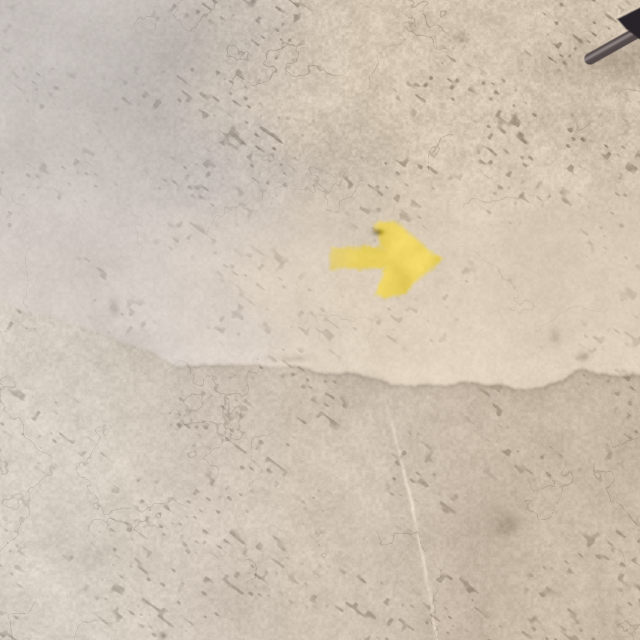
Write a WebGL 1 fragment shader that draws this texture.

```glsl
precision highp float;

uniform vec2 u_resolution;

const vec3 COOL_TOP = vec3(0.775, 0.750, 0.733);
const vec3 WARM_TOP = vec3(0.820, 0.765, 0.690);
const vec3 COOL_MID = vec3(0.830, 0.795, 0.770);
const vec3 WARM_MID = vec3(0.850, 0.795, 0.720);
const vec3 COOL_LOW = vec3(0.835, 0.800, 0.755);
const vec3 WARM_LOW = vec3(0.790, 0.730, 0.660);
const vec3 PAINT = vec3(0.925, 0.825, 0.360);
const vec3 METAL = vec3(0.33, 0.29, 0.29);
const vec3 GRIP = vec3(0.16, 0.14, 0.16);
const vec2 ARROW_TIP = vec2(0.688, 0.595);
const float MOTTLE = 0.13;
const float GRAIN = 0.10;
const float PIT_DEPTH = 0.16;
const float CRACK_DEPTH = 0.09;

float hash(vec2 p) {
  vec3 q = fract(vec3(p.xyx) * 0.1031);
  q += dot(q, q.yzx + 33.33);
  return fract((q.x + q.y) * q.z);
}

float noise(vec2 p) {
  vec2 i = floor(p), f = fract(p);
  f = f * f * (3.0 - 2.0 * f);
  return mix(mix(hash(i), hash(i + vec2(1.0, 0.0)), f.x),
             mix(hash(i + vec2(0.0, 1.0)), hash(i + 1.0), f.x), f.y);
}

float fbm(vec2 p) {
  float sum = 0.0, amp = 0.5;
  for (int i = 0; i < 5; i++) {
    sum += amp * noise(p);
    p = mat2(1.6, 1.2, -1.2, 1.6) * p + 17.3;
    amp *= 0.5;
  }
  return sum;
}

float segment(vec2 p, vec2 a, vec2 b) {
  vec2 d = b - a;
  return length(p - a - d * clamp(dot(p - a, d) / dot(d, d), 0.0, 1.0));
}

float blob(vec2 p, vec2 center, vec2 radius) {
  vec2 q = (p - center) / radius;
  return exp(-dot(q, q));
}

// Height of the worn step that crosses the floor
float ledge(float x) {
  float y = max(0.533 - 0.36 * x, 0.430);
  y += 0.020 * smoothstep(0.84, 0.92, x) - 0.032 * smoothstep(0.35, 0.75, x);
  return y + 0.022 * (fbm(vec2(x * 22.0, 4.0)) - 0.5);
}

float arrow(vec2 p) {
  vec2 q = p - ARROW_TIP;
  float ay = abs(q.y);
  float head = max((q.x + 1.1 * ay) * 0.67, (-0.083 - 0.35 * ay - q.x) * 0.94);
  head = max(head, ay - 0.060 + 0.25 * abs(q.x + 0.086));
  vec2 s = abs(q - vec2(-0.118, 0.002)) - vec2(0.052, 0.015);
  return min(head, max(s.x, s.y));
}

void main() {
  vec2 p = gl_FragCoord.xy / u_resolution;
  float px = 1.0 / min(u_resolution.x, u_resolution.y);
  float cloud = fbm(p * 7.0) - 0.48;
  float detail = fbm(p * 32.0 + 9.0) - 0.48;
  float step_y = p.y - ledge(p.x);
  float upper = smoothstep(-0.004, 0.004, step_y);

  // Broad cool-to-warm light, split by the step
  float warmth = smoothstep(0.20, 0.62, p.x + 0.25 * cloud);
  vec3 top = mix(mix(COOL_MID, WARM_MID, warmth), mix(COOL_TOP, WARM_TOP, warmth),
                 smoothstep(0.55, 0.88, p.y));
  vec3 low = mix(COOL_LOW, WARM_LOW, smoothstep(0.05, 0.85, p.x));
  vec3 col = mix(low, top, upper);

  // Pale worn band and the dirty edge beneath it
  float span = smoothstep(0.20, 0.30, p.x) * (1.0 - 0.6 * smoothstep(0.72, 0.9, p.x));
  col += 0.030 * upper * exp(-max(step_y, 0.0) * 18.0) * (0.35 + span);
  float edge_wear = smoothstep(0.24, 0.62, noise(vec2(p.x * 28.0, 2.0)));
  col -= 0.065 * exp(-abs(step_y + 0.003) / 0.0045) * edge_wear * (0.25 + 0.75 * smoothstep(0.1, 0.3, p.x));
  col -= 0.028 * (1.0 - upper) * exp(step_y * 16.0) * smoothstep(0.12, 0.32, p.x);

  // Stains
  float stain = blob(p, vec2(0.30, 0.94), vec2(0.11, 0.07))
    + 0.7 * blob(p, vec2(0.26, 0.82), vec2(0.09, 0.08))
    + 0.6 * blob(p, vec2(0.53, 0.77), vec2(0.12, 0.05))
    + 0.8 * blob(p, vec2(0.29, 0.29), vec2(0.07, 0.08))
    + 0.9 * blob(p, vec2(0.35, 0.06), vec2(0.07, 0.05))
    + 0.6 * blob(p, vec2(0.78, 0.18), vec2(0.08, 0.09));
  col -= 0.045 * stain * (1.0 + 2.0 * detail);

  // Mottling, grain, pits and hairline cracks
  float rough = 0.5 + 0.7 * smoothstep(0.62, 0.78, p.y) * smoothstep(0.15, 0.5, p.x)
    + 0.35 * (1.0 - upper);
  col += MOTTLE * (0.6 * cloud + 0.65 * detail * rough);
  col += GRAIN * rough * (noise(p * 190.0) * 0.6 + noise(p * 390.0) * 0.4 - 0.5);
  float pits = smoothstep(0.73, 0.95, noise(mat2(0.8, 0.6, -0.6, 0.8) * p * vec2(85.0, 140.0)));
  col -= PIT_DEPTH * pits * rough * smoothstep(0.35, 0.65, noise(p * 14.0 + 5.0));
  float ridge = abs(fbm(p * 11.0 + 31.0) - 0.49);
  float crack = (1.0 - smoothstep(0.0, 0.012, ridge)) * smoothstep(0.5, 0.72, noise(p * 9.0 + 40.0));
  col -= CRACK_DEPTH * crack * rough;

  // Distinct chips
  float chips = blob(p, vec2(0.717, 0.940), vec2(0.017, 0.009))
    + 0.8 * blob(p, vec2(0.866, 0.472), vec2(0.012, 0.014))
    + blob(p, vec2(0.911, 0.443), vec2(0.012, 0.007))
    + 0.7 * blob(p, vec2(0.178, 0.520), vec2(0.008, 0.012))
    + 0.8 * blob(p, vec2(0.460, 0.440), vec2(0.030, 0.006))
    + blob(p, vec2(0.787, 0.182), vec2(0.022, 0.016))
    + 2.0 * blob(p, vec2(0.255, 0.008), vec2(0.006));
  col -= 0.13 * chips * clamp(0.7 + 3.0 * detail, 0.0, 1.5);

  // Pale scratch
  float scratch_x = 0.682 - 0.14 * p.y - 0.2 * p.y * p.y + 0.004 * detail;
  float scratch = exp(-pow((p.x - scratch_x) / 0.0028, 2.0)) * (1.0 - smoothstep(0.28, 0.41, p.y));
  col += 0.075 * scratch * (0.5 + noise(p * 45.0));

  // Sprayed arrow with a worn chip
  float d = arrow(p) + 0.014 * detail + 0.004 * (noise(p * 130.0) - 0.5);
  float paint = 1.0 - smoothstep(-0.005, 0.004 + px, d);
  paint *= 0.72 + 0.28 * smoothstep(0.515, 0.57, p.x);
  col = mix(col, PAINT + 0.16 * detail, 0.93 * paint);
  col -= 0.28 * blob(p, vec2(0.591, 0.637), vec2(0.009, 0.005));

  // Metal rod, dark grip and their soft shadow
  float shade = segment(p, vec2(0.955, 0.905), vec2(1.06, 0.93));
  col -= 0.10 * exp(-shade * shade / 0.0016);
  float rod = segment(p, vec2(0.922, 0.908), vec2(1.02, 0.963)) - 0.009;
  float shine = exp(-pow(dot(p - vec2(0.922, 0.911), vec2(-0.49, 0.87)) / 0.003, 2.0));
  col = mix(col, METAL + 0.22 * shine, 1.0 - smoothstep(-px, px, rod));
  vec2 g = p - vec2(0.966, 0.970);
  float grip = max(dot(g, vec2(-0.45, 0.89)), max(-0.75 * g.x - 0.66 * g.y, -0.80 * g.y - 0.60 * g.x - 0.004));
  col = mix(col, GRIP, 1.0 - smoothstep(-px, 0.003, grip));

  gl_FragColor = vec4(clamp(col, 0.0, 1.0), 1.0);
}
```
